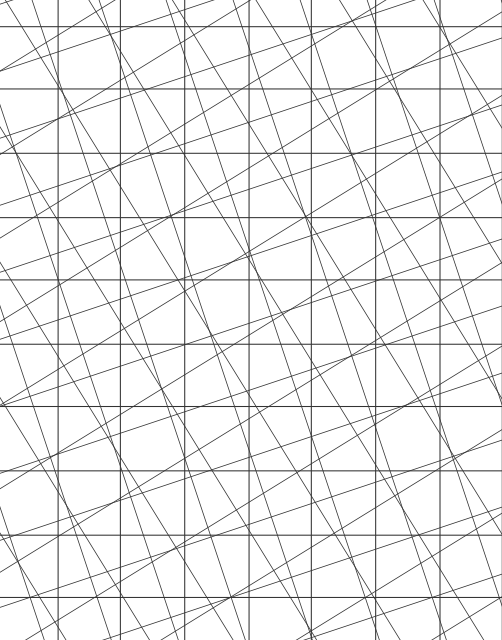
Write a WebGL 1 fragment shader that draws this pattern.

```glsl
precision highp float;
// Three square grids of hairlines on white: one upright, two turned by
// different angles. Every line is filtered by its exact area in the pixel.
// Lengths are in canvas heights, measured from the top left corner.

uniform vec2 u_resolution;

const vec3 PAPER = vec3(1.0);
const vec3 INK = vec3(0.2);

// Upright grid: its lines sit on a coarse raster, so gaps vary slightly.
const float RASTER_STEP = 0.003243;
const float STEPS_PER_CELL = 30.61;
const vec2 UPRIGHT_ORIGIN = vec2(0.0908, 0.0417);
const vec2 RASTER_PHASE = vec2(0.37, 0.25);
const float UPRIGHT_WIDTH = 0.00166;

// Turned grids: angle in radians, cell size and offset of the first lines.
const float TURNED_WIDTH = 0.00122;
const float GENTLE_ANGLE = 0.3217;
const float GENTLE_CELL = 0.09935;
const vec2 GENTLE_ORIGIN = vec2(0.0475, 0.0062);
const float STEEP_ANGLE = 0.5529;
const float STEEP_CELL = 0.1111;
const vec2 STEEP_ORIGIN = vec2(0.0070, 0.0944);

vec2 squaredRamp(vec2 x) {
  x = max(x, 0.0);
  return x * x;
}

// Share of a unit pixel behind an edge at signed distance d, in pixels.
vec2 edgeCoverage(vec2 d, float angle) {
  float c = cos(angle);
  float s = max(sin(angle), 0.02);
  float outer = 0.5 * (c + s);
  float inner = 0.5 * (c - s);
  d = clamp(d, -outer, outer);
  return (squaredRamp(d + outer) - squaredRamp(d + inner)
        - squaredRamp(d - inner) + squaredRamp(d - outer)) / (2.0 * c * s);
}

// Paper left clear by one line of each direction, at distances d.
float clearShare(vec2 d, float width, float angle) {
  vec2 pixels = d * u_resolution.y;
  float halfWidth = 0.5 * width * u_resolution.y;
  vec2 covered = edgeCoverage(pixels + halfWidth, angle)
               - edgeCoverage(pixels - halfWidth, angle);
  vec2 clear = 1.0 - clamp(covered, 0.0, 1.0);
  return clear.x * clear.y;
}

float uprightGrid(vec2 p) {
  vec2 steps = (p - UPRIGHT_ORIGIN) / RASTER_STEP;
  vec2 index = floor(steps / STEPS_PER_CELL + 0.5);
  vec2 line = floor(index * STEPS_PER_CELL + RASTER_PHASE);
  return clearShare((steps - line) * RASTER_STEP, UPRIGHT_WIDTH, 0.0);
}

float turnedGrid(vec2 p, float angle, float cell, vec2 origin) {
  float c = cos(angle);
  float s = sin(angle);
  vec2 q = vec2(c * p.x - s * p.y, s * p.x + c * p.y) - origin;
  vec2 d = (fract(q / cell + 0.5) - 0.5) * cell;
  return clearShare(d, TURNED_WIDTH, angle);
}

void main() {
  vec2 p = gl_FragCoord.xy / u_resolution.y;
  p.y = 1.0 - p.y;

  float clear = uprightGrid(p);
  clear *= turnedGrid(p, GENTLE_ANGLE, GENTLE_CELL, GENTLE_ORIGIN);
  clear *= turnedGrid(p, STEEP_ANGLE, STEEP_CELL, STEEP_ORIGIN);

  gl_FragColor = vec4(mix(INK, PAPER, clear), 1.0);
}
```
